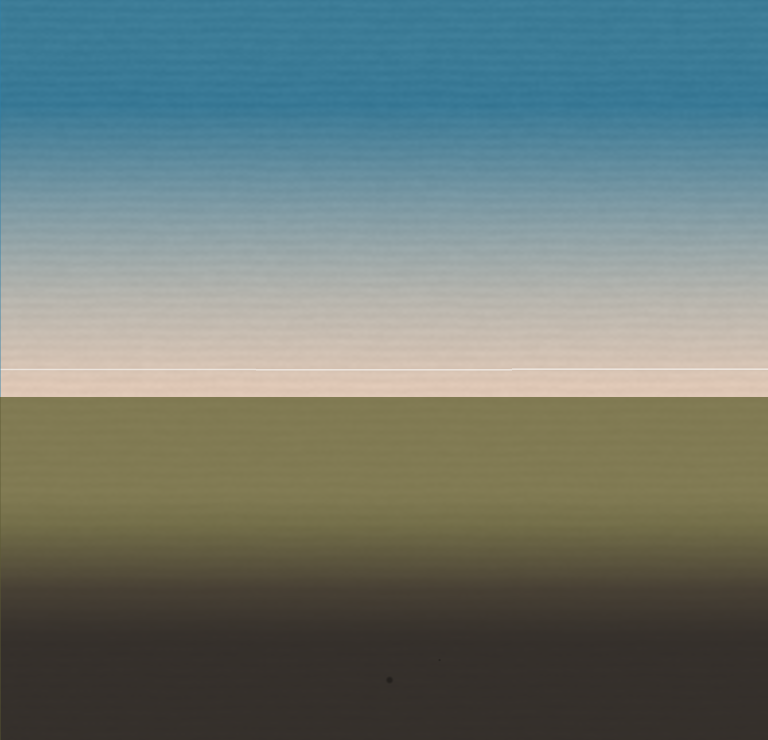
A WebGL 1 fragment shader for this background:

```glsl
precision highp float;
// Blue sky fading to peach above an olive field and dark earth, on ribbed paper.
uniform vec2 u_resolution;

float hash(vec2 p) {
    p = fract(p * vec2(0.1031, 0.1137));
    p += dot(p, p.yx + 33.33);
    return fract((p.x + p.y) * p.x * 7.31);
}

// Smooth noise over a grid of random cells
float cellNoise(vec2 p) {
    vec2 cell = floor(p), f = fract(p);
    f = f * f * (3.0 - 2.0 * f);
    float low = mix(hash(cell), hash(cell + vec2(1.0, 0.0)), f.x);
    float high = mix(hash(cell + vec2(0.0, 1.0)), hash(cell + 1.0), f.x);
    return mix(low, high, f.y);
}

// Depth d runs from 0 at the top to 1 at the bottom
vec3 skyColor(float d) {
    vec3 c = mix(vec3(0.235, 0.485, 0.590), vec3(0.218, 0.472, 0.585), smoothstep(0.05, 0.145, d));
    c = mix(c, vec3(0.475, 0.595, 0.640), smoothstep(0.135, 0.155, d) * clamp((d - 0.142) / 0.128, 0.0, 1.0));
    c = mix(c, vec3(0.720, 0.710, 0.680), clamp((d - 0.27) / 0.135, 0.0, 1.0));
    return mix(c, vec3(0.870, 0.780, 0.710), clamp((d - 0.405) / 0.115, 0.0, 1.0));
}

vec3 groundColor(float d) {
    vec3 c = mix(vec3(0.505, 0.480, 0.325), vec3(0.450, 0.430, 0.285), smoothstep(0.66, 0.72, d));
    c = mix(c, vec3(0.290, 0.260, 0.210), clamp((d - 0.71) / 0.085, 0.0, 1.0));
    return mix(c, vec3(0.208, 0.188, 0.170), smoothstep(0.775, 0.875, d));
}

float spot(vec2 p, vec2 center, float radius) {
    return 1.0 - smoothstep(radius * 0.4, radius * 1.4, length(p - center));
}

void main() {
    vec2 uv = gl_FragCoord.xy / u_resolution;
    vec2 p = gl_FragCoord.xy / u_resolution.y;
    float pixel = 1.0 / u_resolution.y;
    float depth = 1.0 - uv.y;

    // Sky and field meet at a crisp horizon
    float ground = smoothstep(-0.5 * pixel, 0.5 * pixel, depth - 0.5364);
    vec3 color = mix(skyColor(depth), groundColor(depth), ground);

    // Horizontal ribs, slightly wavering, and fine paper grain
    float waver = 0.05 * sin(uv.x * 19.0 + depth * 40.0) + 0.04 * sin(uv.x * 47.0);
    float rib = cos(6.28318 * (70.0 * depth - 27.92 + waver));
    float grain = cellNoise(p * vec2(190.0, 260.0)) + cellNoise(p * vec2(60.0, 130.0)) - 1.0;
    float strength = mix(1.0, 0.5, ground) * mix(1.0, 0.4, smoothstep(0.7, 0.85, depth));
    color -= strength * (0.009 * rib + 0.012 * grain);

    // Thin pale thread in three slightly offset lengths
    float thread = 0.4993 + 0.0004 * sin(2.1 * floor(uv.x * 3.0));
    float threadMask = 1.0 - smoothstep(0.0004, 0.0004 + pixel, abs(depth - thread));
    color = mix(color, vec3(0.95, 0.93, 0.91), 0.8 * threadMask);

    // Two dark flecks in the earth
    color *= 1.0 - 0.35 * spot(p, vec2(0.5265, 0.081), 0.0045);
    color *= 1.0 - 0.25 * spot(p, vec2(0.594, 0.108), 0.0016);

    // Tinted sliver along the left border
    float border = 1.0 - smoothstep(0.0006, 0.0006 + pixel, uv.x);
    vec3 tint = mix(vec3(0.18, 0.50, 0.66), vec3(0.36, 0.35, 0.20), ground);
    color = mix(color, tint, 0.45 * border);

    gl_FragColor = vec4(color, 1.0);
}
```
